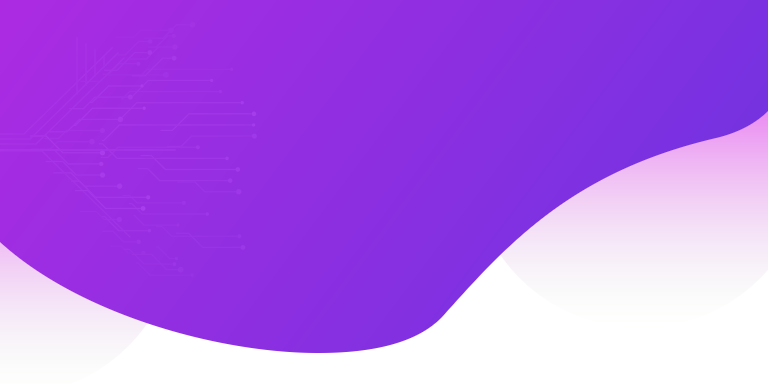
This background is drawn by a Shadertoy shader. Its source:

```glsl
// A violet wave over white, with two pale discs that fade downwards and a faint
// circuit fan on the left. The wave edge is a chain of cubic Bezier curves solved
// for y(x); the circuit is a loop of hashed, bent traces ending in round pads.

#define GRID_HEIGHT 384.0   // canvas height in design units, y pointing down
#define DISC_RADIUS 170.0
#define TRACE_COUNT 46
#define LINE_HALF_WIDTH 0.6
#define PAD_RADIUS 2.6
#define INK_STRENGTH 0.34
#define HUB_Y 150.0         // height of the circuit trunk

const vec3 MAGENTA = vec3(0.675, 0.168, 0.887);
const vec3 INDIGO = vec3(0.463, 0.196, 0.880);
const vec3 INK = vec3(0.76, 0.36, 1.0);

float hash(float n) {
    n = fract(n * 0.1031);
    n *= n + 33.33;
    n *= n + n;
    return fract(n);
}

// Antialiased fill of a signed distance; unit is the size of one pixel.
float cover(float dist, float unit) {
    return clamp(0.5 - dist / unit, 0.0, 1.0);
}

float segment(vec2 p, vec2 a, vec2 b) {
    vec2 ab = b - a;
    float t = clamp(dot(p - a, ab) / dot(ab, ab), 0.0, 1.0);
    return length(p - a - ab * t);
}

// Signed distance below a cubic curve whose x rises steadily.
float belowCurve(vec2 p, vec2 a, vec2 b, vec2 c, vec2 d) {
    float lo = 0.0, hi = 1.0;
    vec2 point, slope;
    for (int i = 0; i < 16; i++) {
        float t = 0.5 * (lo + hi), s = 1.0 - t;
        point = s*s*s*a + 3.0*s*s*t*b + 3.0*s*t*t*c + t*t*t*d;
        slope = s*s*(b - a) + 2.0*s*t*(c - b) + t*t*(d - c);
        if (point.x < p.x) lo = t; else hi = t;
    }
    return (p.y - point.y) * slope.x / length(slope);
}

float waveDistance(vec2 p) {
    vec2 start = vec2(0, 242), trough = vec2(318, 353), bend = vec2(442, 317);
    vec2 shoulder = vec2(716, 138), end = vec2(768, 111);
    if (p.x < trough.x) return belowCurve(p, start, vec2(80, 315), vec2(220, 353), trough);
    if (p.x < bend.x) return belowCurve(p, trough, vec2(375, 353), vec2(418, 342), bend);
    if (p.x < shoulder.x) return belowCurve(p, bend, vec2(505, 247), vec2(570, 172), shoulder);
    return belowCurve(p, shoulder, vec2(737, 133), vec2(755, 124), end);
}

// Disc tinted pink at the top, melting into white at its lowest point.
vec3 paintDisc(vec3 base, vec2 p, vec2 center, float unit) {
    float rise = max(1.0 - (p.y - center.y) / DISC_RADIUS, 0.0);
    vec3 tint = 1.0 - vec3(0.065, 0.30, 0.045) * pow(vec3(rise), vec3(0.8, 1.7, 0.6));
    return mix(base, tint, cover(length(p - center) - DISC_RADIUS, unit));
}

float circuit(vec2 p, float unit) {
    float ink = 0.0;

    // Trunk lines, the diagonals that fan out of them, and short risers.
    for (int i = 0; i < 4; i++) {
        float k = float(i), side = i < 3 ? -1.0 : 1.0;
        vec2 root = vec2(24.0 + 6.0 * k, HUB_Y + side * (16.0 - 5.0 * k));
        vec2 tip = root + vec2(88.0, side * 86.0);
        float d = min(segment(p, vec2(-2.0, root.y), root), segment(p, root, tip));
        float riserX = 77.0 + 9.0 * k;
        d = min(d, segment(p, vec2(riserX, 38.0 + 6.0 * k), vec2(riserX, 94.0 - 9.0 * k)));
        ink = max(ink, 0.45 * cover(d - LINE_HALF_WIDTH, unit));
    }
    ink = max(ink, 0.8 * cover(segment(p, vec2(-2.0, HUB_Y), vec2(175.0, HUB_Y)) - LINE_HALF_WIDTH, unit));

    // Horizontal traces with one 45 degree bend; odd ones stay near the spine.
    for (int i = 0; i < TRACE_COUNT; i++) {
        float k = float(i), r1 = hash(k + 3.0), r2 = hash(k + 61.0), r3 = hash(k + 127.0);
        float y = mix(22.0, 278.0, (k + 0.5) / float(TRACE_COUNT));
        float away = y - HUB_Y, side = away < 0.0 ? -1.0 : 1.0;
        float spine = 38.0 + 0.75 * abs(away);
        bool inner = i % 2 == 1;
        float endX = inner ? spine + 28.0 + 55.0 * r1 : 268.0 - 80.0 * r1 - 0.0022 * away * away;
        float bendX = inner ? spine + 6.0 : mix(spine + 40.0, endX - 30.0, r2);
        float drop = 6.0 + 12.0 * r3;
        vec2 a = vec2(bendX - 20.0 * r2, y - side * drop);
        vec2 b = vec2(bendX, a.y), c = vec2(bendX + drop, y), d = vec2(endX, y);
        float line = min(segment(p, a, b), min(segment(p, b, c), segment(p, c, d)));
        float pad = length(p - d) - PAD_RADIUS * (0.6 + 0.5 * r2);
        float level = (0.35 + 0.6 * r3) * (1.0 - 0.55 * smoothstep(45.0, 130.0, abs(away)));
        ink = max(ink, level * 0.75 * cover(line - LINE_HALF_WIDTH, unit));
        ink = max(ink, level * 1.1 * cover(pad, unit));
    }
    return ink * INK_STRENGTH;
}

void mainImage(out vec4 fragColor, in vec2 fragCoord) {
    float unit = GRID_HEIGHT / iResolution.y;
    vec2 p = vec2(fragCoord.x, iResolution.y - fragCoord.y) * unit;

    // White ground and the two fading discs
    vec3 color = vec3(1.0);
    color = paintDisc(color, p, vec2(8, 226), unit);
    color = paintDisc(color, p, vec2(640, 158), unit);

    // Violet wave carrying the circuit
    vec3 violet = mix(MAGENTA, INDIGO, clamp((p.x + 0.75 * p.y) / 850.0, 0.0, 1.0));
    if (p.x < 280.0) violet = mix(violet, INK, circuit(p, unit));
    color = mix(color, violet, cover(waveDistance(p), unit));

    fragColor = vec4(color, 1.0);
}
```
